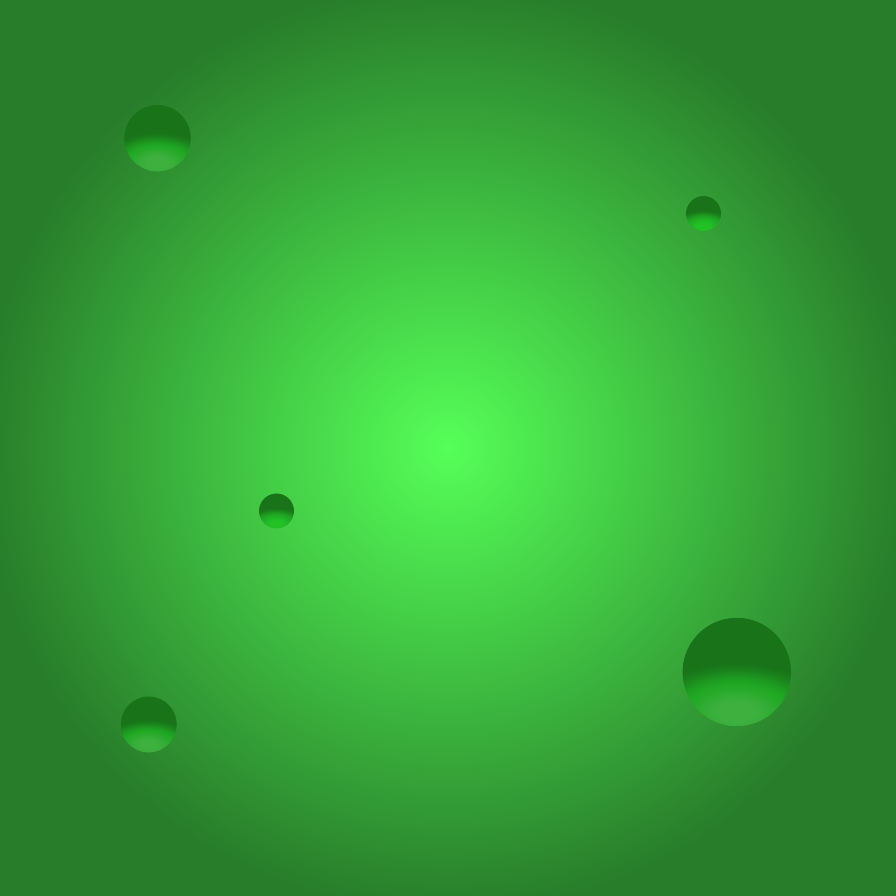
Give the GLSL for this background, as a Shadertoy shader.

```glsl
// Green radial glow with five glossy spheres, dark above and lit from below.

const vec3 GLOW_CENTER = vec3(0.335, 1.0, 0.345);
const vec3 GLOW_EDGE = vec3(0.157, 0.490, 0.165);
const float GLOW_RADIUS = 0.52;

const vec3 SPHERE_DARK = vec3(0.098, 0.450, 0.098);
const vec3 SPHERE_BRIGHT = vec3(0.122, 0.660, 0.137);
const vec3 SPHERE_PALE = vec3(0.240, 0.690, 0.243);
const vec3 SPHERE_SMALL_LIT = vec3(0.130, 0.760, 0.150);
const vec2 LIGHT_POS = vec2(0.0, -0.75);    // in sphere radii
const vec2 LIGHT_STRETCH = vec2(0.55, 1.0);

// Center x, center y, radius
const int SPHERE_COUNT = 5;
const vec3 SPHERES[SPHERE_COUNT] = vec3[SPHERE_COUNT](
    vec3(0.1758, 0.8457, 0.0371),
    vec3(0.7852, 0.7617, 0.0195),
    vec3(0.3086, 0.4297, 0.0195),
    vec3(0.1660, 0.1914, 0.0312),
    vec3(0.8223, 0.2500, 0.0605));

// Shading at a point given in sphere radii
vec3 sphereColor(vec2 local, float radius) {
    float lightDist = length((local - LIGHT_POS) * LIGHT_STRETCH);
    vec3 lit = mix(SPHERE_SMALL_LIT, SPHERE_PALE, smoothstep(0.02, 0.03, radius));
    vec3 color = mix(lit, SPHERE_BRIGHT, smoothstep(0.15, 0.58, lightDist));
    return mix(color, SPHERE_DARK, smoothstep(0.48, 0.95, lightDist));
}

void mainImage(out vec4 fragColor, in vec2 fragCoord) {
    float size = min(iResolution.x, iResolution.y);
    vec2 uv = (fragCoord - 0.5 * iResolution.xy) / size + 0.5;
    float pixel = 1.0 / size;

    // Background glow
    float falloff = clamp(length(uv - 0.5) / GLOW_RADIUS, 0.0, 1.0);
    vec3 color = mix(GLOW_CENTER, GLOW_EDGE, falloff);

    // Spheres with smooth edges
    for (int i = 0; i < SPHERE_COUNT; i++) {
        vec2 offset = uv - SPHERES[i].xy;
        float radius = SPHERES[i].z;
        float edge = length(offset) - radius;
        float cover = 1.0 - smoothstep(-0.5 * pixel, 0.5 * pixel, edge);
        color = mix(color, sphereColor(offset / radius, radius), cover);
    }

    fragColor = vec4(color, 1.0);
}
```
